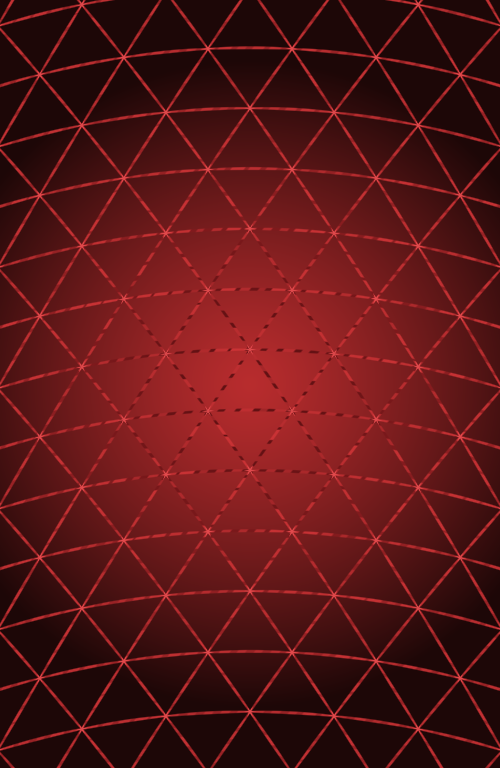
Reproduce this background procedurally as a WebGL 2 fragment shader.

```glsl
#version 300 es
precision highp float;
// A red radial glow under a bowed lattice of triangles.
// Space is bent by a parabola, then three families of parallel lines are
// drawn as tapered, dashed strokes, with a small six-armed star at each node.

uniform vec2 u_resolution;
out vec4 outColor;

// Lengths are fractions of the canvas height, measured from its centre.
const vec3 GLOW_CORE = vec3(0.72, 0.172, 0.178);
const vec3 GLOW_RIM = vec3(0.115, 0.027, 0.027);
const float GLOW_RADIUS = 0.42;
const float GLOW_POWER = 1.25;

const vec2 CELL = vec2(0.1095, 0.0786);   // node spacing, row spacing
const float APEX_ROW = 0.0448;            // height of the row nearest the core
const float BOW = 0.467;                  // how far rows sag at the sides

const vec3 STROKE_INNER = vec3(0.37, 0.06, 0.07);
const vec3 STROKE_OUTER = vec3(0.62, 0.14, 0.15);
const vec3 DASH_COLOR = vec3(0.80, 0.20, 0.21);
const vec3 STAR_COLOR = vec3(0.90, 0.30, 0.31);
const float STROKE_HALF = 0.0019;
const float DASHES_PER_EDGE = 5.0;
const float STAR_CORE = 0.0020;
const float STAR_REACH = 0.0078;

float hash(vec2 p) {
    p = fract(p * vec2(0.1031, 0.1137) + 0.37);
    p += dot(p, p.yx + 33.33);
    return fract((p.x + p.y) * p.x * 7.13);
}

// Soft coverage of a shape whose signed distance is d.
float coverage(float d, float pixel) {
    return clamp(0.5 - d / pixel, 0.0, 1.0);
}

// One line family: lines lie where phase is whole, nodes where along is whole.
vec3 drawStrokes(vec3 color, float phase, vec2 slope, float along,
                 float family, vec3 strokeColor, float pixel) {
    float line = round(phase);
    float dist = abs(phase - line) / length(slope);
    float swell = sin(3.14159 * fract(along));
    float halfWidth = STROKE_HALF * mix(0.6, 1.0, swell);
    float ink = coverage(dist - halfWidth, pixel);

    // Dashes of irregular length, placed in cells along the line.
    float cell = along * DASHES_PER_EDGE + hash(vec2(line, family));
    float chance = hash(vec2(floor(cell) + 61.0 * family, line * 7.0 + 19.0));
    float dashHalf = mix(0.20, 0.44, chance);
    float cellPixel = max(0.12, pixel * DASHES_PER_EDGE / CELL.x);
    float dash = coverage(abs(fract(cell) - 0.5) - dashHalf, cellPixel);
    vec3 tint = mix(strokeColor, DASH_COLOR, dash * mix(0.55, 1.0, chance));
    return mix(color, tint, ink * 0.95);
}

void main() {
    vec2 p = (gl_FragCoord.xy - 0.5 * u_resolution) / u_resolution.y;
    float pixel = 1.3 / u_resolution.y;

    // Background glow
    float reach = clamp(length(p) / GLOW_RADIUS, 0.0, 1.0);
    vec3 color = mix(GLOW_CORE, GLOW_RIM, pow(reach, GLOW_POWER));

    // Bowed lattice coordinates, and their gradients for even line widths
    float u = p.x / CELL.x;
    float v = (p.y - APEX_ROW + BOW * p.x * p.x) / CELL.y;
    vec2 slopeU = vec2(1.0 / CELL.x, 0.0);
    vec2 slopeV = vec2(2.0 * BOW * p.x, 1.0) / CELL.y;

    // Strokes are darker than the glow near the core, brighter far from it
    vec3 stroke = mix(STROKE_INNER, STROKE_OUTER, smoothstep(0.05, 0.36, length(p)));
    color = drawStrokes(color, u - 0.5 * v, slopeU - 0.5 * slopeV, v, 1.0, stroke, pixel);
    color = drawStrokes(color, u + 0.5 * v, slopeU + 0.5 * slopeV, v, 2.0, stroke, pixel);
    color = drawStrokes(color, v, slopeV, u - 0.5 * v, 3.0, stroke, pixel);

    // Star at the nearest node
    float row = round(v);
    float column = round(u - 0.5 * row) + 0.5 * row;
    vec2 offset = vec2(u - column, v - row) * CELL;
    float arms = pow(0.5 + 0.5 * cos(6.0 * atan(offset.y, offset.x + 1e-6)), 3.0);
    float starRadius = mix(STAR_CORE, STAR_REACH, arms);
    float star = 1.0 - smoothstep(0.35 * starRadius, starRadius + pixel, length(offset));
    color = mix(color, STAR_COLOR, star * 0.9);

    outColor = vec4(color, 1.0);
}
```
